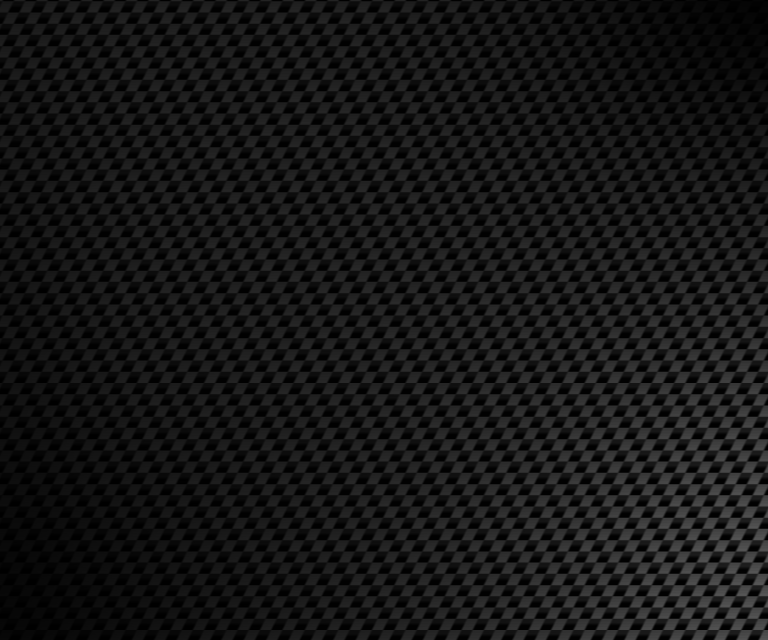
This texture is drawn by a Shadertoy shader. Its source:

```glsl
// Dark carbon-fibre weave of slanted checkered cells, lit from the lower right.
#define COLUMNS 34.3       // cell pairs across
#define ROWS 57.0          // cell rows down
#define ROW_OFFSET 0.11    // start of the first row, in rows
#define COLUMN_OFFSET 0.14 // sideways phase, in cell pairs
#define SLANT 0.25         // rightward lean per row, in cell pairs
#define BRIGHT_WIDTH 0.50  // share of a pair taken by the bright cell
#define EDGE 0.07          // softness of the cell sides
#define THREAD 0.03        // contrast of the fine threads
#define WEAR 0.06          // brightness variation between cells
#define SAMPLES 4          // antialiasing samples per axis
#define SPREAD 1.3         // width of the antialiasing filter

float hash(vec2 p) {
    p = fract(p * vec2(0.1031, 0.1137));
    p += dot(p, p.yx + 33.33);
    return fract((p.x + p.y) * p.x * 17.0);
}

// Soft round spot of light
float glow(vec2 uv, vec2 center, vec2 radius) {
    vec2 d = (uv - center) / radius;
    return exp(-dot(d, d));
}

// Broad sheen with dark corners
float lighting(vec2 uv) {
    float light = 0.122;
    light += 0.18 * glow(uv, vec2(1.05, 0.08), vec2(0.36, 0.42));
    light += 0.02 * glow(uv, vec2(0.60, 0.50), vec2(0.35, 0.45));
    light -= 0.11 * glow(uv, vec2(1.02, 1.02), vec2(0.27, 0.23));
    light -= 0.08 * glow(uv, vec2(0.00, 0.00), vec2(0.34, 0.34));
    light -= 0.03 * glow(uv, vec2(0.00, 0.50), vec2(0.13, 0.60));
    return max(light, 0.012);
}

// Brightness of the woven cells relative to the light
float weave(vec2 uv) {
    float y = (1.0 - uv.y) * ROWS - ROW_OFFSET;
    float row = floor(y);
    float down = y - row;

    // The lean runs on through all rows; alternate rows swap bright and dark
    float x = uv.x * COLUMNS + COLUMN_OFFSET + 0.5 * mod(row, 2.0);
    x += SLANT * y;
    float column = floor(x);
    float side = abs(x - column - 0.5) - 0.5 * BRIGHT_WIDTH;
    float bright = 1.0 - smoothstep(-EDGE, EDGE, side);

    // Raised cells brighten downward; sunken cells fall into shadow
    float raised = mix(0.88, 1.12, down);
    raised *= 1.0 + WEAR * (hash(vec2(column, row)) - 0.5);
    float sunken = mix(0.38, 0.02, smoothstep(0.30, 0.65, down));
    float thread = 1.0 + THREAD * sin(down * 25.13);
    return mix(sunken, raised, bright) * thread;
}

void mainImage(out vec4 fragColor, in vec2 fragCoord) {
    float tone = 0.0;
    for (int j = 0; j < SAMPLES; j++) {
        for (int i = 0; i < SAMPLES; i++) {
            vec2 offset = (vec2(i, j) + 0.5) / float(SAMPLES) - 0.5;
            tone += weave((fragCoord + SPREAD * offset) / iResolution.xy);
        }
    }
    tone *= lighting(fragCoord / iResolution.xy) / float(SAMPLES * SAMPLES);
    fragColor = vec4(vec3(tone), 1.0);
}
```
